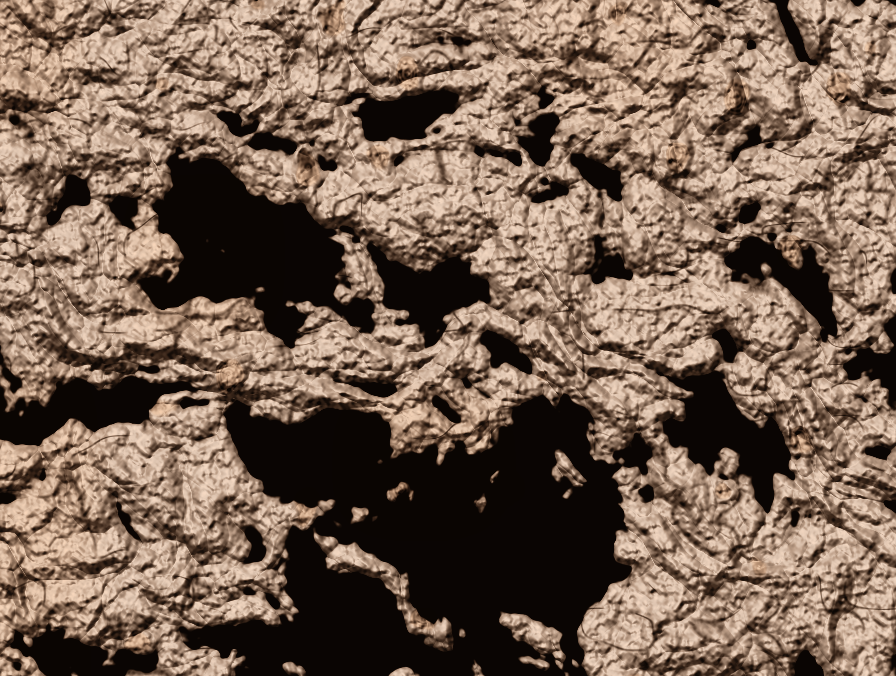
Give the GLSL for this texture, as a WebGL 2 fragment shader.

```glsl
#version 300 es
precision highp float;
// Gnarled, crusty woody limbs lit from the front, with black hollows between.
// A bent, stretched noise field forms the limbs; rounded cells and fine noise
// add knobs and grain, and the slope of this relief gives the shading.
uniform vec2 u_resolution;
out vec4 fragColor;

vec2 hash2(vec2 p) {
    vec3 q = fract(p.xyx * vec3(0.1031, 0.1030, 0.0973));
    q += dot(q, q.yzx + 33.33);
    return fract((q.xx + q.yz) * q.zy);
}

float noise(vec2 p) {
    vec2 i = floor(p), f = fract(p);
    f = f * f * f * (f * (f * 6.0 - 15.0) + 10.0);
    float low = mix(hash2(i).x, hash2(i + vec2(1, 0)).x, f.x);
    float high = mix(hash2(i + vec2(0, 1)).x, hash2(i + vec2(1, 1)).x, f.x);
    return mix(low, high, f.y);
}

// Rounded bumps: one dome around each jittered cell centre
float domes(vec2 p) {
    vec2 cell = floor(p);
    float nearest = 2.0;
    for (int y = -1; y <= 1; y++)
    for (int x = -1; x <= 1; x++) {
        vec2 id = cell + vec2(x, y);
        vec2 d = id + hash2(id) - p;
        nearest = min(nearest, dot(d, d));
    }
    return 1.0 - nearest;
}

// Signed distance to sparse, ragged, cut-off twig ends
float stubs(vec2 p) {
    vec2 q = p * 6.5, cell = floor(q);
    float nearest = 1.0;
    for (int y = -1; y <= 1; y++)
    for (int x = -1; x <= 1; x++) {
        vec2 id = cell + vec2(x, y), rnd = hash2(id + 61.0);
        if (rnd.x > 0.4) continue;
        vec2 d = q - id - hash2(id + 9.0);
        d.x *= 0.85 + 0.5 * rnd.y;
        nearest = min(nearest, length(d) - 0.09 - 0.12 * rnd.y);
    }
    return nearest / 6.5 + 0.016 * (noise(p * 45.0) - 0.5);
}

// x: height of the surface, y: solidity (negative inside the hollows)
vec2 relief(vec2 p) {
    vec2 w = p + 0.10 * (vec2(noise(p * 5.5 + 3.0), noise(p * 5.5 + 27.0)) - 0.5);
    w += 0.035 * (vec2(noise(p * 16.0 + 8.0), noise(p * 16.0 + 41.0)) - 0.5);

    // Limbs run nearly level on the left and fall away to the right
    vec2 flow = vec2(w.x - 0.3 * w.y, w.y + 0.18 * w.x + 0.24 * w.x * w.x);
    float limbs = 0.44 * noise(flow * vec2(3.8, 8.5) + 5.3)
                + 0.31 * noise(flow * vec2(9.0, 17.0) + 19.0)
                + 0.25 * noise(flow * vec2(20.0, 28.0) + 2.0);

    // Knobs, crust and grain, turned away from the axes
    vec2 turned = mat2(0.8, 0.6, -0.6, 0.8) * p;
    float knobs = domes(flow * vec2(11.0, 16.0));
    float warts = domes(w * 31.0 + 4.0);
    float crust = noise(w * 52.0);
    float grain = noise(turned * 88.0 + 7.0);
    float grit = noise(turned.yx * 150.0 + 31.0);
    float stub = 1.0 - smoothstep(-0.006, 0.006, stubs(p));

    float solid = limbs - 0.405 + 0.13 * (knobs - 0.75) + 0.08 * (warts - 0.75)
                + 0.09 * (crust - 0.5) + 0.06 * (grain - 0.5) + 0.06 * stub;
    float height = 0.15 * limbs + 0.035 * knobs + 0.016 * warts + 0.012 * crust
                 + 0.009 * grain + 0.0065 * grit + 0.007 * stub;
    return vec2(height, solid);
}

// Shadow to highlight in six even steps
vec3 barkColour(float tone) {
    vec3 stops[6] = vec3[6](
        vec3(0.04, 0.02, 0.01), vec3(0.23, 0.15, 0.10), vec3(0.42, 0.32, 0.25),
        vec3(0.60, 0.49, 0.41), vec3(0.74, 0.62, 0.53), vec3(0.87, 0.77, 0.69));
    vec3 colour = stops[0];
    for (int i = 0; i < 5; i++)
        colour = mix(colour, stops[i + 1], clamp(tone * 5.0 - float(i), 0.0, 1.0));
    return colour * (1.0 + 0.5 * max(tone - 1.0, 0.0));
}

void main() {
    vec2 p = gl_FragCoord.xy / u_resolution.y;
    float e = 0.002;
    vec2 here = relief(p);
    vec2 slope = vec2(relief(p + vec2(e, 0)).x, relief(p + vec2(0, e)).x) - here.x;
    vec3 normal = normalize(vec3(-slope / e, 1.0));
    float tone = 0.14 + 0.96 * max(dot(normal, normalize(vec3(-0.2, 0.45, 0.87))), 0.0);

    // Short broken wrinkles, dimmer flanks beside the hollows, fine speckle
    vec2 bend = p + 0.05 * vec2(noise(p * 16.0), noise(p * 16.0 + 50.0));
    float crease = abs(noise(bend * vec2(15.0, 22.0) + 12.0) - 0.5);
    float broken = smoothstep(0.45, 0.7, noise(p * 24.0 + 70.0));
    tone *= 1.0 - 0.6 * broken * (1.0 - smoothstep(0.0, 0.07, crease));
    tone *= mix(0.7, 1.0, smoothstep(0.0, 0.06, here.y));
    tone += 0.26 * (noise(mat2(0.6, 0.8, -0.8, 0.6) * p * 200.0) - 0.5);

    // Twig ends show darker, faintly ringed wood
    float end = stubs(p);
    float wood = 1.0 - smoothstep(-0.009, -0.003, end);
    tone -= wood * (0.1 + 0.06 * sin(end * 900.0));

    tone *= smoothstep(-0.006, 0.016, here.y);
    vec3 colour = barkColour(tone);
    float warm = smoothstep(0.55, 0.85, noise(p * 3.2 + 14.0));
    colour *= mix(vec3(1.0), vec3(1.02, 0.97, 0.91), max(0.5 * warm, wood));
    fragColor = vec4(colour, 1.0);
}
```
